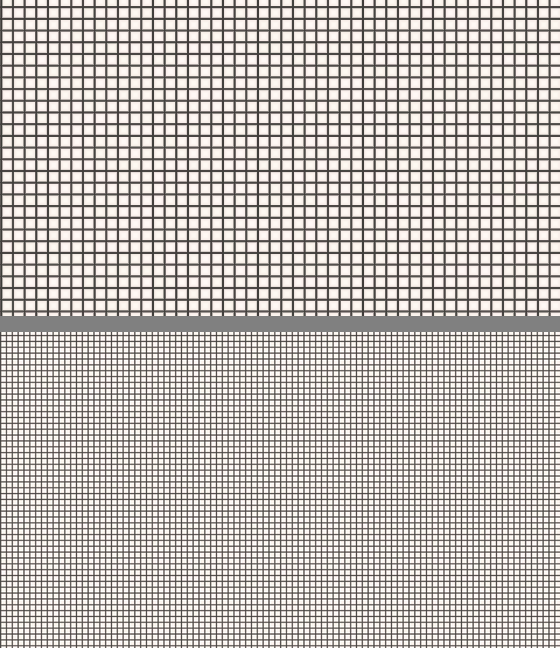
Top, the tile; bottom, the same tile 2 across and 2 down.
A WebGL 2 fragment shader for this pattern:

```glsl
#version 300 es
precision highp float;
// A square grid of soft charcoal lines on warm off-white paper, 48 cells by 27.
// Distance to the nearest line gives the strokes; wrapped hashes vary the tone
// of each line and the tint of each cell, so the sheet tiles without a seam.
uniform vec2 u_resolution;
out vec4 fragColor;

float hash(vec2 p) {
    return fract(sin(dot(p, vec2(127.1, 311.7))) * 43758.5453);
}

void main() {
    // Cell coordinates, with lines running through the whole numbers
    vec2 count = vec2(48.0, 27.0);
    vec2 grid = gl_FragCoord.xy / u_resolution * count - vec2(0.11, 0.39);
    vec2 cellId = mod(floor(grid), count);
    vec2 lineId = mod(floor(grid + 0.5), count);
    vec2 lineDist = abs(fract(grid + 0.5) - 0.5);

    // Stroke coverage, softened by at least one pixel
    vec2 softness = max(count / u_resolution, vec2(0.07));
    vec2 stroke = clamp((0.095 - lineDist) / softness + 0.5, 0.0, 1.0);
    float ink = max(stroke.x, stroke.y);

    // Paper: a brighter middle in each cell and a faint pink or cream cast
    float tint = hash(cellId) - 0.5;
    float middle = smoothstep(0.14, 0.42, min(lineDist.x, lineDist.y));
    float glow = clamp(middle * 0.85 + 0.1 + tint * 0.25, 0.0, 1.0);
    vec3 paper = mix(vec3(0.97, 0.93, 0.91), vec3(1.0, 0.98, 0.96), glow);
    paper += tint * vec3(0.004, -0.012, 0.008);

    // Charcoal: a tone per line, darker where two lines cross
    float columnTone = 0.75 * hash(vec2(lineId.x, 71.0));
    float rowTone = 0.3 + 0.7 * hash(vec2(93.0, lineId.y));
    float tone = stroke.x > stroke.y ? columnTone : rowTone;
    tone *= 1.0 - 0.6 * stroke.x * stroke.y;
    vec3 charcoal = mix(vec3(0.24, 0.23, 0.22), vec3(0.34, 0.32, 0.31), tone);
    charcoal += tint * vec3(0.012, -0.016, 0.0);

    fragColor = vec4(mix(paper, charcoal, ink), 1.0);
}
```
